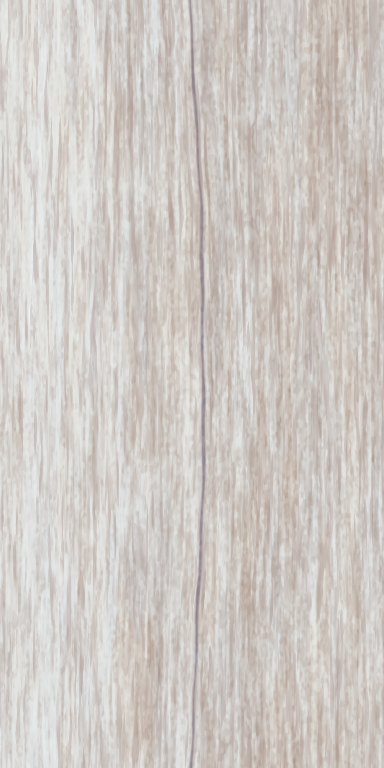
This texture is drawn by a Shadertoy shader. Its source:

```glsl
// Pale bleached oak board with one thin crack running from top to bottom.
// Stretched, blended cellular noise makes the fibres; layered sines bend the
// grain and the crack, and a tone value is mapped from tan to bluish white.

float hash(vec2 cell) {
    vec3 q = fract(vec3(cell.xyx) * vec3(0.1031, 0.1030, 0.0973));
    q += dot(q, q.yzx + 33.33);
    return fract((q.x + q.y) * q.z);
}

// Cellular noise with soft borders: random cell tones, roughly -1 to 1
float cells(vec2 p) {
    vec2 base = floor(p);
    float total = 0.0, weight = 0.0;
    for (int j = -1; j <= 1; j++)
    for (int i = -1; i <= 1; i++) {
        vec2 cell = base + vec2(i, j);
        vec2 seed = vec2(hash(cell + 17.0), hash(cell + 71.0));
        vec2 d = cell + seed - p;
        float w = exp(-7.0 * dot(d, d));
        total += w * (hash(cell + 139.0) * 2.0 - 1.0);
        weight += w;
    }
    return total / weight;
}

// Horizontal position of the crack at height y
float crackPath(float y) {
    return 0.495 + 0.035 * sin(1.5708 * y)
         + 0.002 * sin(9.0 * y + 1.0) + 0.0014 * sin(27.0 * y);
}

// Broad light and dark zones across the board
float boardTone(vec2 p) {
    float tone = mix(0.95, 0.47, smoothstep(0.14, 0.38, p.x));
    tone -= 0.12 * smoothstep(0.06, 0.0, p.x);
    tone += 0.25 * exp(-pow((p.x - 0.475) / 0.035, 2.0));
    tone += 0.05 * sin(21.0 * p.x + 1.3 * sin(2.0 * p.y));
    tone += 0.04 * sin(3.1 * p.y + 4.0 * p.x + 2.5);
    return tone;
}

void mainImage(out vec4 fragColor, in vec2 fragCoord) {
    vec2 p = fragCoord / iResolution.x;
    float pixel = 1.0 / iResolution.x;

    // Grain lines stay nearly straight and follow the crack close to it
    float offset = p.x - crackPath(p.y);
    vec2 g = p + 20.0;
    g.x -= (crackPath(p.y) - 0.515) * exp(-10.0 * abs(offset));
    g.x += 0.0012 * sin(5.0 * p.y + 9.0 * p.x) + 0.0004 * sin(31.0 * p.y + 40.0 * p.x);

    // Layers from wide bands down to fine grain
    float bands  = cells(g * vec2(14.0, 1.8));
    float lines  = cells(g * vec2(70.0, 1.4) + 40.0);
    float fibres = cells(g * vec2(120.0, 7.0) + 90.0);
    float hairs  = cells(g * vec2(150.0, 24.0) + 150.0);
    float grain  = cells(g * vec2(150.0, 80.0) + 210.0);

    // Long, nearly regular growth lines that fade in and out
    float ridges = sin(290.0 * g.x + 2.5 * sin(17.0 * g.x) + 0.8 * bands)
                 * (0.6 + 0.6 * cells(g * vec2(18.0, 4.0) + 260.0));

    float tone = boardTone(p) + 0.13 * bands + 0.23 * lines + 0.32 * fibres
               + 0.28 * hairs + 0.25 * grain + 0.13 * ridges;
    tone = min(tone, 1.0 + 0.45 * (tone - 1.0));
    vec3 color = mix(vec3(0.742, 0.694, 0.662), vec3(0.872, 0.872, 0.862), tone);

    // Warm and cool drift between neighbouring strands
    float warmth = cells(g * vec2(30.0, 3.0) + 300.0);
    color += vec3(0.010, 0.0, -0.012) * warmth;

    // Thin pinkish pores and pale flecks
    float marks = cells(g * vec2(150.0, 10.0) + 370.0) + 0.25 * grain;
    float pore = smoothstep(0.30, 0.95, marks);
    float fleck = smoothstep(0.35, 0.95, -marks) * smoothstep(0.6, 0.1, p.x);
    color = mix(color, vec3(0.66, 0.57, 0.55), 0.36 * pore);
    color = mix(color, vec3(0.91, 0.93, 0.93), 0.50 * fleck);

    // Crack: a purple-grey core inside a faint soft shadow
    float halfWidth = 0.0022 + 0.0012 * sin(1.5708 * p.y)
                    + 0.0008 * sin(14.0 * p.y + 2.0) + 0.0012 * hairs;
    float core = 1.0 - smoothstep(-pixel, pixel + 0.001, abs(offset) - halfWidth);
    float shadow = exp(-pow(offset / 0.008, 2.0));
    color = mix(color, vec3(0.68, 0.63, 0.63), 0.30 * shadow);
    color = mix(color, vec3(0.54, 0.49, 0.53) + 0.04 * grain, 0.78 * core);

    fragColor = vec4(clamp(color, 0.0, 1.0), 1.0);
}
```
